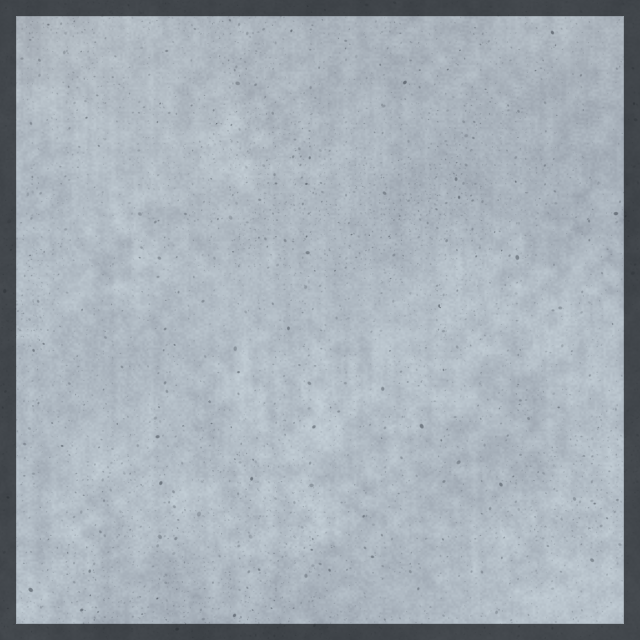
Write a Shadertoy shader that draws this texture.

```glsl
// Pale blue-grey concrete slab set in a thin charcoal frame.
// Layered value noise gives clouds, mottling, grain and faint vertical streaks;
// jittered grids scatter dark pores and a few soft pale blooms.

#define SLAB_COLOR vec3(0.681, 0.721, 0.758)
#define FRAME_COLOR vec3(0.255, 0.274, 0.294)
#define FRAME_WIDTH 0.0254
#define CLOUD_AMOUNT 0.13
#define MOTTLE_AMOUNT 0.11
#define GRAIN_AMOUNT 0.045
#define STREAK_AMOUNT 0.03
#define PORE_DARKNESS 0.27
#define BLOOM_AMOUNT 0.035

float hash(vec2 p) {
    return fract(sin(dot(p, vec2(127.1, 311.7))) * 43758.5453);
}

float noise(vec2 p) {
    vec2 cell = floor(p);
    vec2 f = fract(p);
    f = f * f * (3.0 - 2.0 * f);
    float low = mix(hash(cell), hash(cell + vec2(1, 0)), f.x);
    float high = mix(hash(cell + vec2(0, 1)), hash(cell + vec2(1, 1)), f.x);
    return mix(low, high, f.y);
}

float fbm(vec2 p) {
    float sum = 0.0;
    float weight = 0.5;
    for (int i = 0; i < 4; i++) {
        sum += weight * noise(p);
        p = mat2(1.6, 1.2, -1.2, 1.6) * p + 17.3;
        weight *= 0.5;
    }
    return sum / 0.9375;
}

// One jittered, slightly oval pore per occupied cell; radii in canvas units.
float pores(vec2 uv, float cells, float minRadius, float maxRadius, float density, float pixel) {
    vec2 id = floor(uv * cells);
    vec2 seed = id + cells;
    vec2 jitter = vec2(hash(seed + 3.1), hash(seed + 7.7));
    vec2 center = (id + 0.2 + 0.6 * jitter) / cells;
    float size = hash(seed + 11.9);
    float radius = mix(minRadius, maxRadius, size * size * size);
    float angle = 6.2832 * hash(seed + 19.3);
    vec2 d = uv - center;
    d = mat2(cos(angle), sin(angle), -sin(angle), cos(angle)) * d;
    float dist = length(d * vec2(1.0, 1.3)) - radius;
    float present = step(hash(seed + 23.5), density);
    float strength = mix(0.35, 1.0, hash(seed + 31.1));
    return present * strength * (1.0 - smoothstep(-pixel, pixel, dist));
}

// Sparse wide pale patches with a soft falloff.
float blooms(vec2 uv) {
    vec2 grid = uv * 9.0;
    vec2 id = floor(grid);
    vec2 center = 0.4 + 0.2 * vec2(hash(id + 41.3), hash(id + 47.9));
    float falloff = smoothstep(0.4, 0.0, length(fract(grid) - center));
    return falloff * step(0.78, hash(id + 53.7));
}

void mainImage(out vec4 fragColor, in vec2 fragCoord) {
    vec2 uv = fragCoord / iResolution.xy;
    float pixel = 1.0 / min(iResolution.x, iResolution.y);
    float soft = max(pixel, 0.0013);

    // Tonal layers, each centred on zero
    float cloud = fbm(uv * 4.0 + 5.0) - 0.5;
    float mottle = fbm(uv * 42.0 + 31.0) - 0.5;
    float grain = noise(uv * 290.0) - 0.5;
    float streak = noise(uv * vec2(85.0, 5.0) + 9.0) - 0.5;
    float mottleMask = mix(0.6, 1.3, noise(uv * 5.0 + 63.0));

    // Pores cluster toward the top
    float cluster = smoothstep(0.3, 0.75, fbm(uv * 4.5 + 71.0));
    float density = cluster * mix(0.35, 0.9, uv.y);
    float pore = pores(uv, 34.0, 0.0012, 0.0038, 0.15 + 0.3 * density, soft);
    pore = max(pore, 0.65 * pores(uv, 71.0, 0.0009, 0.0026, 0.16 + 0.6 * density, soft));
    pore = max(pore, 0.4 * pores(uv, 127.0, 0.0007, 0.0017, 0.2 + 0.5 * density, soft));

    // Slab
    float tone = CLOUD_AMOUNT * cloud + MOTTLE_AMOUNT * mottle * mottleMask;
    tone += GRAIN_AMOUNT * grain + STREAK_AMOUNT * streak;
    tone += BLOOM_AMOUNT * blooms(uv) * (1.0 - 0.7 * uv.y);
    vec3 slab = SLAB_COLOR + tone * vec3(0.97, 1.03, 0.96);
    float warmth = smoothstep(0.4, 1.0, uv.y) * noise(uv * 3.0 + 87.0);
    slab += warmth * vec3(0.005, -0.002, -0.009);
    slab -= PORE_DARKNESS * pore * vec3(0.98, 1.0, 1.0);

    // Frame
    vec3 frame = FRAME_COLOR + 0.3 * tone - 0.06 * pore;

    vec2 edge = min(uv, 1.0 - uv) - FRAME_WIDTH;
    float inside = smoothstep(-0.5 * pixel, 0.5 * pixel, min(edge.x, edge.y));
    fragColor = vec4(mix(frame, slab, inside), 1.0);
}
```
